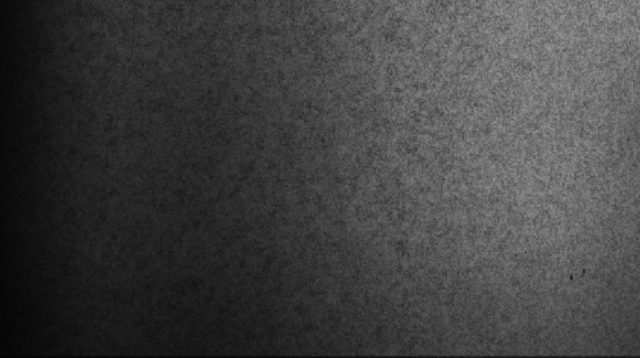
A Shadertoy shader for this texture:

```glsl
// Dark weathered concrete wall, lit from the right, with mottled stains and fine grain.

float hash(vec2 p) {
    vec3 q = fract(vec3(p.xyx) * 0.1031);
    q += dot(q, q.yzx + 33.33);
    return fract((q.x + q.y) * q.z);
}

float noise(vec2 p) {
    vec2 i = floor(p), f = fract(p);
    f = f * f * (3.0 - 2.0 * f);
    return mix(mix(hash(i), hash(i + vec2(1, 0)), f.x),
               mix(hash(i + vec2(0, 1)), hash(i + vec2(1, 1)), f.x), f.y);
}

// Layered noise, centred on zero, with nearly equal layers
float fbm(vec2 p) {
    float sum = 0.0, amp = 0.42;
    for (int i = 0; i < 4; i++) {
        sum += amp * (noise(p) - 0.5);
        p = mat2(1.44, 1.08, -1.08, 1.44) * p + 17.3;
        amp *= 0.92;
    }
    return sum;
}

// Broad light: black left edge, bright band on the right, dim floor
float wallLight(vec2 uv) {
    float light = 0.025 + 0.12 * smoothstep(-0.05, 0.19, uv.x);
    light += 0.305 * smoothstep(0.27, 0.87, uv.x);
    light -= 0.08 * smoothstep(0.87, 1.02, uv.x) * (1.0 - smoothstep(0.6, 1.0, uv.y));
    light *= mix(0.6, 1.0, smoothstep(-0.06, 0.52, uv.y));
    float upperLeft = smoothstep(0.0, 0.25, uv.x) * (1.0 - 0.6 * smoothstep(0.5, 0.8, uv.x));
    return light + 0.055 * upperLeft * smoothstep(0.4, 1.0, uv.y);
}

// Small dark pit with a soft rim
float pit(vec2 p, vec2 centre, vec2 size) {
    return 1.0 - smoothstep(0.4, 1.2, length((p - centre) / size));
}

void mainImage(out vec4 fragColor, in vec2 fragCoord) {
    vec2 uv = fragCoord / iResolution.xy;
    vec2 p = fragCoord / iResolution.y;

    // Small stains, strongest in the middle and smoother in the bright band
    float clouds = noise(p * 7.0) - 0.5;
    float blotches = fbm(p * vec2(44.0, 38.0));
    float flecks = smoothstep(0.0, 0.3, fbm(p * 50.0 + 40.0) + 0.1 * clouds);
    float contrast = 1.0 - 0.5 * smoothstep(0.6, 0.85, uv.x);
    float stain = contrast * (0.07 * clouds + 0.34 * blotches - 0.17 * flecks + 0.06);

    // Vertical fibres on the right, fine grain everywhere
    float fibres = fbm(p * vec2(85.0, 36.0)) * smoothstep(0.4, 0.85, uv.x);
    float grain = noise(p * 150.0 + 9.0) + noise(p * 235.0) - 1.0;
    float light = wallLight(uv) * (1.0 + stain + 0.18 * fibres + 0.23 * grain);

    // Scattered faint pits, one candidate in each cell
    vec2 cell = floor(p * 22.0);
    vec2 offset = 0.25 + 0.5 * vec2(hash(cell + 5.0), hash(cell + 71.0));
    float chance = step(0.93, hash(cell + 133.0)) * smoothstep(0.5, 0.8, uv.x);
    light *= 1.0 - 0.25 * chance * pit(fract(p * 22.0), offset, vec2(0.08, 0.14));

    // Two deeper pits at the lower right
    light *= 1.0 - 0.65 * pit(p, vec2(1.596, 0.225), vec2(0.006, 0.009));
    light *= 1.0 - 0.5 * pit(p, vec2(1.631, 0.243), vec2(0.004, 0.010));

    // Dark line along the floor
    light *= mix(0.4, 1.0, smoothstep(0.002, 0.009, uv.y));
    fragColor = vec4(vec3(clamp(light, 0.0, 1.0)), 1.0);
}
```
